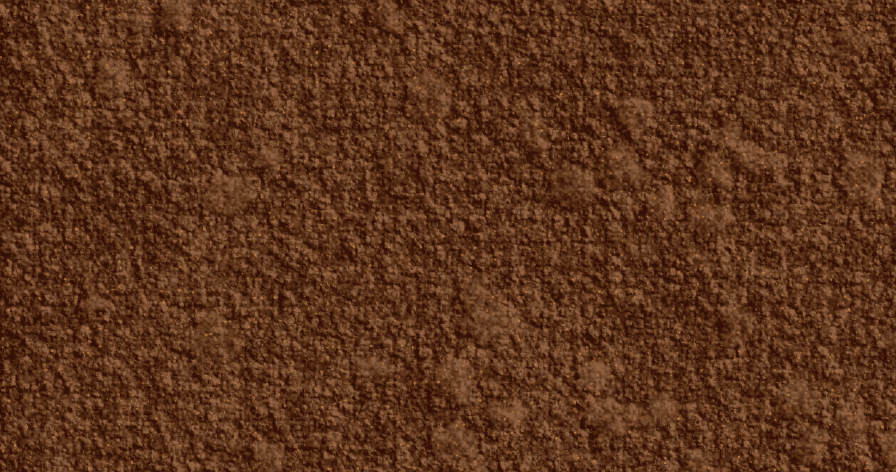
A WebGL 2 fragment shader for this texture:

```glsl
#version 300 es
precision highp float;

uniform vec2 u_resolution;
out vec4 fragColor;

// Sizes are fractions of the canvas height.
const float CRUMB_SIZE = 0.040;
const float CRUMB_SHRINK = 0.55;
const int CRUMB_LAYERS = 3;
const float CRUMB_DENSITY = 0.85;
const float CLOD_SIZE = 0.085;
const float CLOD_DENSITY = 0.13;
const float DUST_SIZE = 0.0056;
const float GLINT_SIZE = 0.013;
const float GLINT_DENSITY = 0.16;
const float SLOPE_GAIN = 1.1;
const float HEIGHT_GAIN = 0.6;
const float DUST_GAIN = 1.9;
const float PATCH_GAIN = 1.1;
const vec2 LIGHT = vec2(0.78, 0.62);

const vec3 SHADOW = vec3(0.20, 0.06, 0.02);
const vec3 DEEP = vec3(0.28, 0.13, 0.05);
const vec3 EARTH = vec3(0.35, 0.19, 0.09);
const vec3 WARM = vec3(0.45, 0.27, 0.15);
const vec3 DUSTY = vec3(0.42, 0.27, 0.17);
const vec3 PALE = vec3(0.54, 0.36, 0.24);
const vec3 GOLD = vec3(0.76, 0.50, 0.25);

vec3 hash3(vec2 cell) {
    vec3 p = fract(cell.xyx * vec3(0.1031, 0.1030, 0.0973));
    p += dot(p, p.yxz + 33.33);
    return fract((p.xxy + p.yzz) * p.zyx);
}

// Smooth value noise, three channels at once.
vec3 noise3(vec2 p) {
    vec2 cell = floor(p), f = fract(p);
    f = f * f * (3.0 - 2.0 * f);
    return mix(mix(hash3(cell), hash3(cell + vec2(1, 0)), f.x),
               mix(hash3(cell + vec2(0, 1)), hash3(cell + vec2(1, 1)), f.x), f.y);
}

// Height of scattered rounded lumps with ragged outlines.
float lumps(vec2 p, float density) {
    p += 0.45 * (noise3(p * 2.7 + 5.0).xy - 0.5);
    vec2 cell = floor(p);
    float height = 0.0;
    for (int y = -1; y <= 1; y++) {
        for (int x = -1; x <= 1; x++) {
            vec2 id = cell + vec2(x, y);
            vec3 rnd = hash3(id + 17.0);
            vec3 shape = hash3(id + 231.0);
            vec2 d = p - id - 0.15 - 0.7 * rnd.xy;
            float radius = mix(0.35, 0.65, shape.x);
            float dome = 1.0 - dot(d, d) / (radius * radius);
            height = max(height, dome * step(rnd.z, density));
        }
    }
    return height;
}

// Height in x, slope towards the light in y.
vec2 relief(vec2 p, float density) {
    float height = lumps(p, density);
    return vec2(height, height - lumps(p + 0.25 * LIGHT, density));
}

// Tiny bright mineral points.
float glints(vec2 p, float pixel) {
    vec2 q = p / GLINT_SIZE;
    vec2 id = floor(q);
    vec3 rnd = hash3(id + 71.0);
    float d = length(fract(q) - 0.25 - 0.5 * rnd.xy) * GLINT_SIZE;
    float radius = GLINT_SIZE * mix(0.10, 0.22, hash3(id + 409.0).x);
    float spot = 1.0 - smoothstep(radius - 0.5 * pixel, radius + 0.5 * pixel, d);
    return spot * step(rnd.z, GLINT_DENSITY);
}

// Soil colour for a tone with mean 0 and deviation 1.
vec3 soilColor(float tone, float warmth) {
    vec3 color = mix(SHADOW, DEEP, clamp((tone + 1.65) / 0.78, 0.0, 1.0));
    color = mix(color, EARTH, clamp((tone + 0.87) / 0.73, 0.0, 1.0));
    color = mix(color, mix(DUSTY, WARM, warmth), clamp((tone + 0.14) / 0.84, 0.0, 1.0));
    return mix(color, PALE, clamp(tone - 0.70, 0.0, 1.2));
}

void main() {
    float pixel = 1.0 / u_resolution.y;
    vec2 p = gl_FragCoord.xy * pixel;

    // Large clods, smoother than the ground around them
    vec2 clod = relief(p / CLOD_SIZE + 3.0, CLOD_DENSITY);
    float onClod = smoothstep(0.0, 0.35, clod.x);
    float tone = 1.1 * clod.y + 0.35 * onClod - 0.05;

    // Crumbs from coarse to fine
    float size = CRUMB_SIZE;
    for (int i = 0; i < CRUMB_LAYERS; i++) {
        vec2 crumb = relief(p / size + 19.0 * float(i), CRUMB_DENSITY);
        float shade = SLOPE_GAIN * crumb.y + HEIGHT_GAIN * (crumb.x - 0.3);
        tone += shade * mix(1.0, 0.5, onClod);
        size *= CRUMB_SHRINK;
    }

    // Dust and broad uneven patches
    vec3 dust = noise3(p / DUST_SIZE);
    tone += DUST_GAIN * (dust.x - 0.5);
    tone += PATCH_GAIN * (0.6 * noise3(p * 22.0).x + 0.4 * noise3(p * 7.0).y - 0.5);
    tone -= 0.35 * (1.0 - smoothstep(0.0, 0.12, p.x));

    float warmth = smoothstep(0.3, 0.7, 0.5 * dust.y + 0.5 * noise3(p * 60.0).z);
    vec3 color = soilColor(tone, warmth);
    float glow = glints(p, pixel) * smoothstep(-1.0, 0.8, tone);
    color = mix(color, GOLD, 0.75 * glow);
    fragColor = vec4(color, 1.0);
}
```
